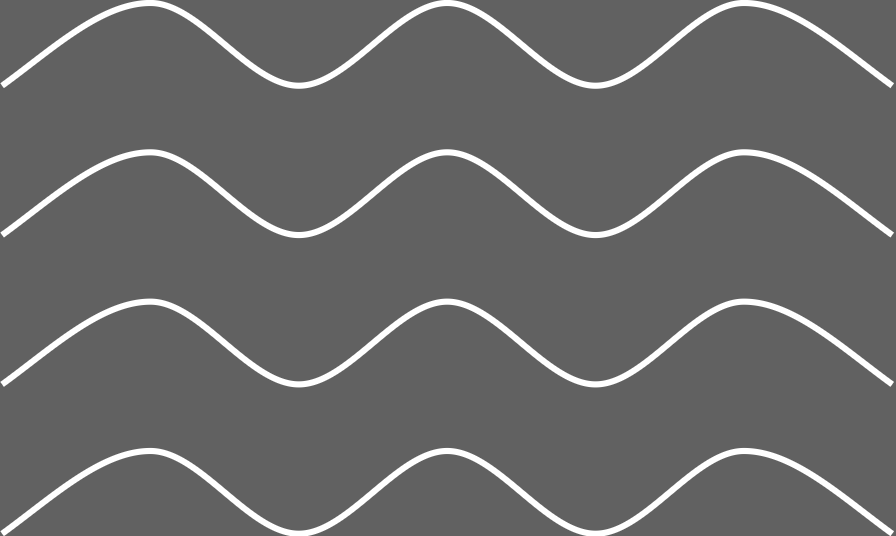
Give the GLSL for this pattern, as a WebGL 2 fragment shader.

```glsl
#version 300 es
precision highp float;
// White wavy lines with cut ends, stacked in even rows on plain grey.

uniform vec2 u_resolution;
out vec4 fragColor;

const float HALF_WAVE = 0.9935;  // crest to trough, across
const float HEIGHT = 0.554;      // crest to trough, down
const float END_SLOPE = 1.3;     // steepness of the loose ends

// Height (0 trough, 1 crest) and its slope, t half waves in from the nearer end.
vec2 wave(float t) {
    if (t < 0.0) return vec2(END_SLOPE * t, END_SLOPE);
    if (t < 1.0) {
        float r = 1.0 - t;
        return vec2(END_SLOPE * t * r * r + t * t * (3.0 - 2.0 * t),
                    END_SLOPE * r * (1.0 - 3.0 * t) + 6.0 * t * r);
    }
    float s = abs(mod(t, 2.0) - 1.0);
    return vec2(1.0 - smoothstep(0.0, 1.0, s), 6.0 * s * (1.0 - s));
}

void main() {
    // One unit is a sixth of the width, which is also the row spacing.
    float pixel = 6.0 / u_resolution.x;
    vec2 p = vec2(gl_FragCoord.x, u_resolution.y - gl_FragCoord.y) * pixel;
    float rowY = fract(p.y + 0.2) - 0.2;

    // Mirror left and right about the middle crest.
    float t = 3.0 - abs((p.x - 0.014) / HALF_WAVE - 3.0);
    float rise = 0.574 - rowY;

    // Distance to the curve, corrected for its slope.
    vec2 w = wave(t);
    float slope = w.y * HEIGHT / HALF_WAVE;
    float dist = abs(rise - w.x * HEIGHT) / sqrt(1.0 + slope * slope);
    float line = clamp((0.0205 - dist) / pixel + 0.5, 0.0, 1.0);

    // Square cut across each end.
    vec2 endDir = normalize(vec2(HALF_WAVE, END_SLOPE * HEIGHT));
    float along = dot(vec2(t * HALF_WAVE, rise), endDir);
    line *= clamp(along / pixel + 0.5, 0.0, 1.0);

    fragColor = vec4(mix(vec3(0.38), vec3(1.0), line), 1.0);
}
```
